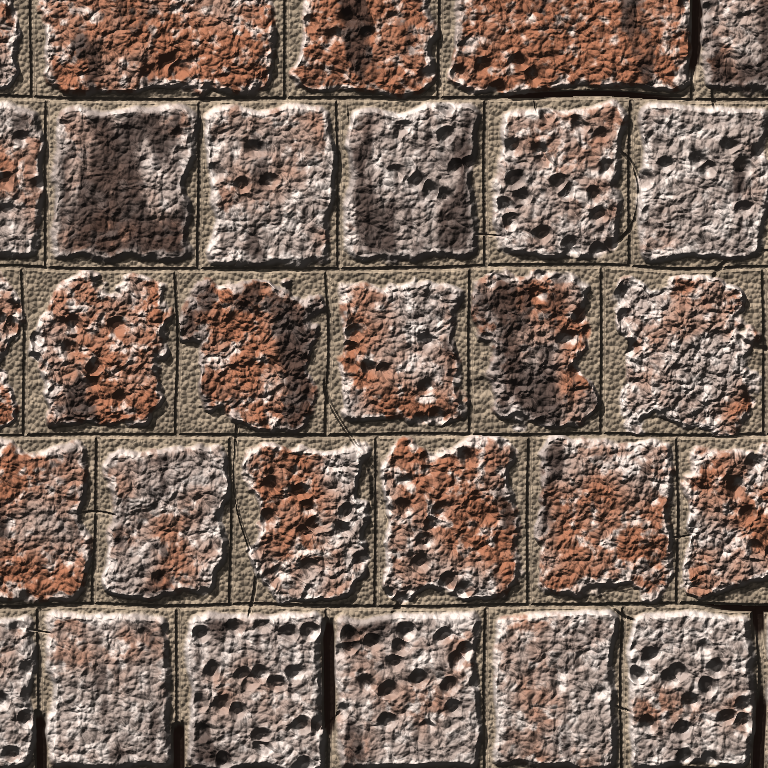
Reproduce this texture procedurally as a WebGL 2 fragment shader.

```glsl
#version 300 es
precision highp float;
// Weathered sandstone block wall: five courses of rough stones in sandy mortar, in raking sun.
uniform vec2 u_resolution;
out vec4 fragColor;

#define COURSE 0.2203       // height of one course
#define COURSE_SHIFT 0.0093 // part of the lowest course below the canvas
#define STONE 0.19          // mean stone width
#define LONG_STONE 0.265    // mean stone width in the top course
#define JITTER 0.16         // spread of the vertical joints
#define JOINT 0.0085        // mortar on each side of a joint line
#define ROUGHNESS 1.0       // relief of the stone faces
#define AMBIENT 0.20
#define SUN 1.12

// Per course, from the bottom up
const float PHASE[5] = float[5](0.26, 0.60, 0.17, 0.31, 0.29);
const float WEAR[5] = float[5](0.12, 0.70, 0.85, 0.25, 0.55);
const float WARMTH[5] = float[5](0.15, 0.45, 0.60, 0.22, 0.62);

const vec3 PALE = vec3(0.90, 0.84, 0.80);
const vec3 GREY = vec3(0.66, 0.59, 0.55);
const vec3 RUST = vec3(0.62, 0.41, 0.31);
const vec3 LICHEN = vec3(0.25, 0.20, 0.18);
const vec3 MORTAR = vec3(0.62, 0.55, 0.47);
const vec3 CAVITY = vec3(0.08, 0.05, 0.04);

struct Stone {
  vec2 id;     // column and course
  float edge;  // signed distance to the worn outline
  float joint; // distance to the nearest joint line
  float wear;
};

float hash(vec2 p) {
  vec3 q = fract(p.xyx * 0.1031);
  q += dot(q, q.yzx + 33.33);
  return fract((q.x + q.y) * q.z);
}

float noise(vec2 p) {
  vec2 i = floor(p), f = fract(p);
  f = f * f * (3.0 - 2.0 * f);
  vec2 k = vec2(0.0, 1.0);
  return mix(mix(hash(i), hash(i + k.yx), f.x),
             mix(hash(i + k.xy), hash(i + k.yy), f.x), f.y);
}

float fbm(vec2 p) {
  float sum = 0.0, amp = 0.53;
  for (int i = 0; i < 4; i++) {
    sum += amp * noise(p);
    p = mat2(1.6, 1.2, -1.2, 1.6) * p + 7.3;
    amp *= 0.5;
  }
  return sum;
}

// Cellular noise: distance to the nearest scattered point
float cells(vec2 p) {
  vec2 base = floor(p), f = p - base;
  float nearest = 4.0;
  for (int y = -1; y <= 1; y++)
    for (int x = -1; x <= 1; x++) {
      vec2 cell = vec2(x, y), c = base + cell;
      vec2 d = cell + vec2(hash(c), hash(c + 57.7)) - f;
      nearest = min(nearest, dot(d, d));
    }
  return sqrt(nearest);
}

// Position of a vertical joint; the top course alternates long and short
float jointAt(float i, float row) {
  bool top = row > 3.5;
  float shift = top ? (mod(i, 2.0) - 0.5) * 0.26 : (hash(vec2(i, row * 3.0 + 9.0)) - 0.5) * JITTER;
  return (i + PHASE[int(row)] + shift) * (top ? LONG_STONE : STONE);
}

Stone findStone(vec2 p) {
  vec2 q = p + 0.007 * (vec2(noise(p * 9.0), noise(p * 9.0 + 31.0)) - 0.5);
  float row = clamp(floor((q.y + COURSE_SHIFT) / COURSE), 0.0, 4.0);
  float i = floor(q.x / (row > 3.5 ? LONG_STONE : STONE) - PHASE[int(row)]);
  if (q.x < jointAt(i, row)) i -= 1.0;
  else if (q.x >= jointAt(i + 1.0, row)) i += 1.0;
  float left = jointAt(i, row), right = jointAt(i + 1.0, row);
  vec2 halfSize = 0.5 * vec2(right - left, COURSE);
  vec2 local = q - vec2(left, row * COURSE - COURSE_SHIFT) - halfSize;
  vec2 gap = halfSize - abs(local);
  vec2 id = vec2(i, row);
  float wear = WEAR[int(row)] * (0.6 + 0.7 * hash(id + 4.0));
  // Rounded box with a crumbled outline
  float radius = 0.010 + 0.022 * wear;
  vec2 d = abs(local) - halfSize + JOINT + 0.009 * wear + radius;
  float box = length(max(d, 0.0)) + min(max(d.x, d.y), 0.0) - radius;
  float crumble = (fbm(p * 21.0 + id * 5.0) - 0.5) * (0.012 + 0.065 * wear);
  return Stone(id, box + crumble, min(gap.x, gap.y), wear);
}

float height(vec2 p, out Stone s) {
  s = findStone(p);
  // Mortar: sandy grain, struck joint line, cracks and open slots
  float bed = 0.004 * (fbm(p * 32.0) - 0.5) - 0.0028 * cells(p * 160.0);
  bed -= 0.006 * (1.0 - smoothstep(0.001, 0.004, s.joint));
  float crack = 1.0 - smoothstep(0.0, 0.014, abs(noise(p * 8.0 + 3.0) - 0.5));
  bed -= 0.007 * crack * smoothstep(0.5, 0.65, noise(p * 5.0));
  float course = mod(s.id.y, 4.0) < 0.5 ? 1.0 : 0.0;
  bed -= 0.035 * course * smoothstep(0.52, 0.66, noise(p * 7.0 + 12.0)) * (1.0 - smoothstep(0.005, 0.009, s.joint));
  // Stone: lumps, coarse to fine grain, pits and chisel lines
  vec2 q = p + 0.006 * (vec2(noise(p * 60.0), noise(p * 60.0 + 17.0)) - 0.5);
  float rough = ROUGHNESS * mix(0.62, 1.15, s.wear);
  float face = 0.016 + 0.024 * (fbm(q * 16.0) - 0.5) * (0.3 + s.wear);
  face -= rough * (0.007 * cells(q * 52.0) + 0.005 * cells(q * 112.0) + 0.0018 * cells(q * 205.0));
  float pit = 1.0 - smoothstep(0.10, 0.34, cells(q * 25.0 + 3.0));
  face -= 0.016 * pit * smoothstep(0.48, 0.68, noise(q * 9.0 + 5.0));
  face += 0.0008 * (1.0 - s.wear) * sin(q.x * 420.0 + 2.0 * noise(q * 20.0));
  return mix(bed, face, 1.0 - smoothstep(-0.007, 0.003, s.edge));
}

vec3 albedo(vec2 p, Stone s) {
  float tone = hash(s.id + 21.0), blotch = fbm(p * 13.0 + 40.0), speck = fbm(p * 75.0);
  float warm = WARMTH[int(s.id.y)] + 0.5 * (tone - 0.5) + 1.6 * (blotch - 0.5);
  vec3 rock = mix(GREY, RUST, smoothstep(0.1, 0.9, warm));
  // Bleached crust, strongest around the rim
  float rim = smoothstep(-0.017, -0.003, s.edge);
  rock = mix(rock, PALE, smoothstep(0.42, 0.72, speck + 0.28 * rim - 0.1 * warm) * 0.85);
  // Dark growth in upright streaks
  float growth = fbm(p * vec2(24.0, 9.0) + 80.0) + 0.3 * (hash(s.id + 63.0) - 0.5) + 0.3 * (speck - 0.5);
  rock = mix(rock, LICHEN, 0.8 * smoothstep(0.58, 0.74, growth) * (1.0 - 0.6 * rim));
  vec3 bed = MORTAR * (0.72 + 0.55 * fbm(p * 95.0 + 9.0));
  return mix(bed, rock, 1.0 - smoothstep(-0.003, 0.003, s.edge));
}

void main() {
  vec2 p = gl_FragCoord.xy / u_resolution;
  vec3 sun = normalize(vec3(-0.45, 0.70, 0.62));
  Stone s, other;
  float step1 = 0.0014, h = height(p, s);
  vec2 slope = vec2(height(p + vec2(step1, 0.0), other), height(p + vec2(0.0, step1), other)) - h;
  vec3 normal = normalize(vec3(-slope, step1));
  // Short cast shadows
  float shade = 0.0;
  for (int i = 1; i <= 3; i++) {
    float t = 0.0055 * float(i);
    float over = height(p + sun.xy * t, other) - h - sun.z * t;
    shade = max(shade, smoothstep(-0.001, 0.004, over));
  }
  float light = AMBIENT + SUN * max(dot(normal, sun), 0.0) * (1.0 - 0.85 * shade);
  vec3 color = albedo(p, s) * light;
  color = mix(color, CAVITY, 0.9 * (1.0 - smoothstep(-0.026, -0.010, h)));
  fragColor = vec4(clamp(color, 0.0, 1.0), 1.0);
}
```
